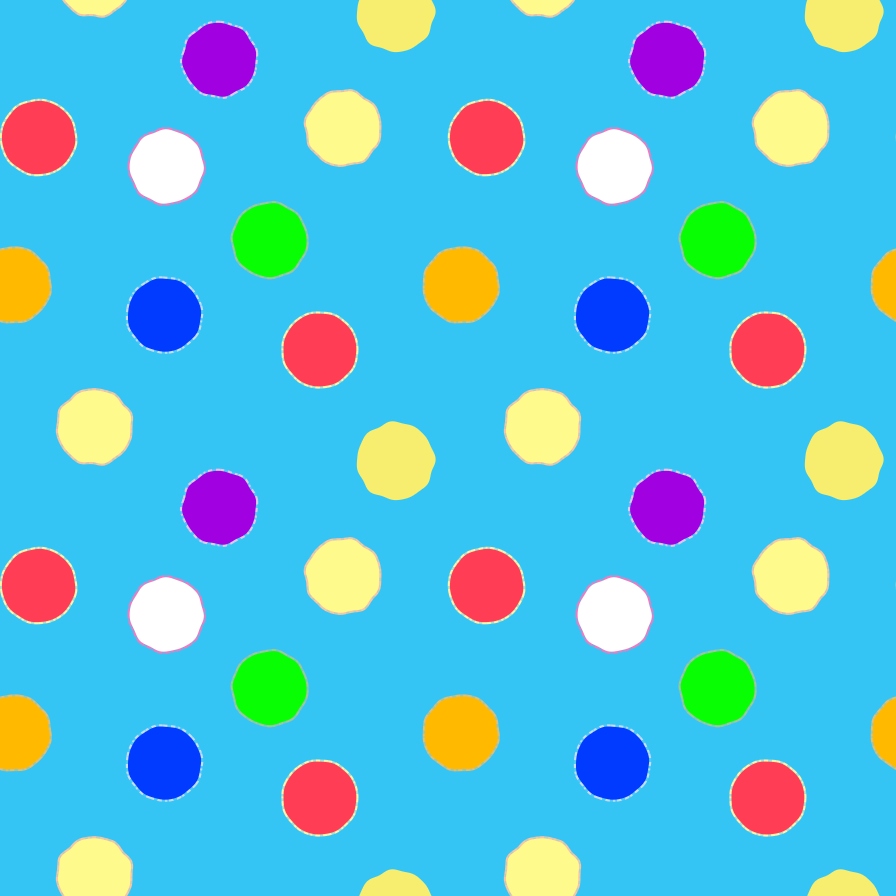
This pattern is drawn by a Shadertoy shader. Its source:

```glsl
// Scattered polka dots on a sky blue ground: ten dots per tile, two tiles each way.
// Each dot is a circle distance bent by layered sines of its angle, with a thin,
// partly broken rim. Offsets wrap inside the tile, so every edge joins up.

#define REPEATS 2.0        // tiles across and down
#define RADIUS 0.0865      // outer dot radius, in tiles
#define RIM_WIDTH 0.0048   // rim thickness, in tiles
#define WOBBLE 0.0016      // outline unevenness, in tiles
#define GROUND vec3(0.208, 0.773, 0.957)

const int DOTS = 10;

// Dot centre within the tile, and its kind
const vec3 dots[DOTS] = vec3[](
    vec3(0.086, 0.693, 0), vec3(0.714, 0.219, 0),
    vec3(0.490, 0.867, 1), vec3(0.372, 0.628, 2),
    vec3(0.766, 0.714, 3), vec3(0.211, 0.047, 3),
    vec3(0.883, 0.971, 4), vec3(0.602, 0.464, 5),
    vec3(0.029, 0.364, 6), vec3(0.367, 0.297, 7));

// Fill colour and unevenness of each kind:
// red, purple, white, cream, yellow, green, orange, blue
const vec4 fills[8] = vec4[](
    vec4(1.00, 0.24, 0.33, 0.3), vec4(0.63, 0.00, 0.88, 0.8),
    vec4(1.00, 1.00, 1.00, 0.7), vec4(1.00, 0.98, 0.55, 1.0),
    vec4(0.97, 0.93, 0.43, 1.0), vec4(0.03, 1.00, 0.01, 0.6),
    vec4(1.00, 0.73, 0.00, 0.6), vec4(0.00, 0.23, 1.00, 0.4));

// Rim colour and brokenness of each kind
const vec4 rims[8] = vec4[](
    vec4(1.00, 0.95, 0.68, 0.4), vec4(0.86, 0.80, 0.97, 0.8),
    vec4(0.94, 0.48, 0.76, 0.4), vec4(0.96, 0.78, 0.65, 0.2),
    vec4(0.97, 0.93, 0.43, 0.0), vec4(0.62, 0.78, 0.62, 0.3),
    vec4(0.86, 0.75, 0.48, 0.3), vec4(0.78, 0.87, 0.98, 0.8));

// Whole-number frequencies close the outline around the circle
float outlineWobble(float angle, float seed) {
    return sin(8.0 * angle + seed) + 0.6 * sin(11.0 * angle + 2.3 * seed)
         + 0.4 * sin(5.0 * angle + 4.1 * seed);
}

float rimDashes(float angle, float seed) {
    float wave = sin(23.0 * angle + seed) + sin(37.0 * angle + 3.0 * seed);
    return smoothstep(-0.6, 0.2, wave);
}

float coverage(float dist, float pixel) {
    return clamp(0.5 - dist / pixel, 0.0, 1.0);
}

void mainImage(out vec4 fragColor, in vec2 fragCoord) {
    vec2 tile = REPEATS * fragCoord / iResolution.xy;
    float pixel = REPEATS / min(iResolution.x, iResolution.y);
    vec3 color = GROUND;

    for (int i = 0; i < DOTS; i++) {
        // Shortest wrapped offset to the dot
        vec2 offset = fract(tile - dots[i].xy + 0.5) - 0.5;
        float angle = atan(offset.y, offset.x);
        float seed = 1.7 * float(i);
        int kind = int(dots[i].z);
        vec4 fill = fills[kind];
        vec4 rim = rims[kind];

        float dist = length(offset) - RADIUS
                   + WOBBLE * fill.w * outlineWobble(angle, seed);

        // Rim below, fill on top
        float solid = mix(1.0, rimDashes(angle, seed), rim.w);
        color = mix(color, rim.rgb, coverage(dist, pixel) * solid);
        color = mix(color, fill.rgb, coverage(dist + RIM_WIDTH, pixel));
    }
    fragColor = vec4(color, 1.0);
}
```
